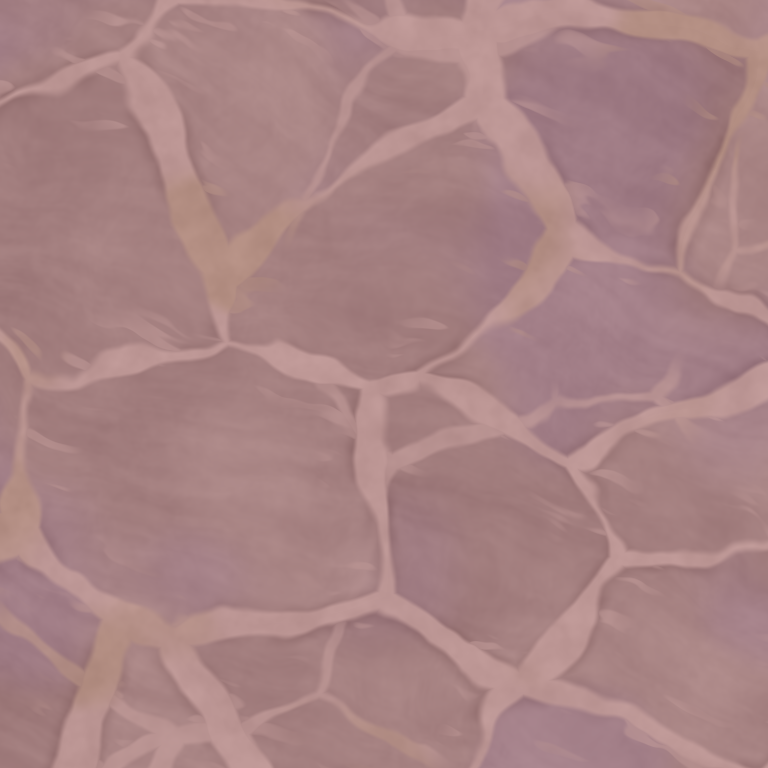
Give the GLSL for this texture, as a WebGL 2 fragment shader.

```glsl
#version 300 es
precision highp float;

uniform vec2 u_resolution;
out vec4 fragColor;

vec2 hash2(vec2 p) {
    vec3 q = fract(p.xyx * vec3(0.1031, 0.1030, 0.0973));
    q += dot(q, q.yzx + 33.33);
    return fract((q.xx + q.yz) * q.zy);
}

float noise(vec2 p) {
    vec2 cell = floor(p), f = fract(p);
    f = f * f * f * (f * (f * 6.0 - 15.0) + 10.0);
    float bottom = mix(hash2(cell).x, hash2(cell + vec2(1, 0)).x, f.x);
    float top = mix(hash2(cell + vec2(0, 1)).x, hash2(cell + vec2(1, 1)).x, f.x);
    return mix(bottom, top, f.y);
}

mat2 rotation(float angle) {
    float c = cos(angle), s = sin(angle);
    return mat2(c, s, -s, c);
}

float fbm(vec2 p, int octaves) {
    float sum = 0.0, total = 0.0, weight = 1.0;
    for (int i = 0; i < octaves; i++) {
        sum += weight * noise(p);
        total += weight;
        weight *= 0.55;
        p = rotation(0.6) * p * 2.03 + 17.3;
    }
    return sum / total;
}

vec2 warp(vec2 p, float frequency, float amount) {
    vec2 q = p * frequency;
    return p + amount * (vec2(fbm(q + 3.7, 2), fbm(q + 41.2, 2)) - 0.5);
}

// Distance to the nearest cell border (x) and the id of the cell (yz)
vec3 crackedCells(vec2 p, float jitter) {
    vec2 base = floor(p), nearest = vec2(0.0), nearestId = base;
    float best = 1e3;
    for (int y = -1; y <= 1; y++)
    for (int x = -1; x <= 1; x++) {
        vec2 id = base + vec2(x, y);
        vec2 offset = id + 0.5 + jitter * (hash2(id + 50.0) - 0.5) - p;
        float d = dot(offset, offset);
        if (d < best) { best = d; nearest = offset; nearestId = id; }
    }
    float border = 1e3;
    for (int y = -2; y <= 2; y++)
    for (int x = -2; x <= 2; x++) {
        vec2 id = nearestId + vec2(x, y);
        vec2 offset = id + 0.5 + jitter * (hash2(id + 50.0) - 0.5) - p;
        vec2 across = offset - nearest;
        if (dot(across, across) > 1e-4)
            border = min(border, dot(0.5 * (nearest + offset), normalize(across)));
    }
    return vec3(border, nearestId);
}

float band(float dist, float halfWidth, float softness) {
    return 1.0 - smoothstep(halfWidth - softness, halfWidth + softness, dist);
}

// Mottled stone with slanted streaks; every slab has its own tone and slant
vec3 stoneColor(vec2 p, vec2 slab) {
    const vec3 DARK = vec3(0.565, 0.420, 0.425);
    const vec3 LIGHT = vec3(0.715, 0.575, 0.570);
    const vec3 MAUVE_SHIFT = vec3(-0.012, -0.010, 0.026);
    vec2 variation = hash2(slab + 91.0);
    vec2 along = rotation(mix(0.1, 0.65, variation.y)) * p;
    float streaks = fbm(along * vec2(7.0, 42.0), 3) - 0.5;
    float clouds = fbm(p * 6.0 + variation * 9.0, 4) - 0.5;
    float grain = fbm(p * 75.0, 2) - 0.5;
    float tone = 0.55 + 0.26 * (variation.x - 0.5)
               + 0.55 * clouds + 0.32 * streaks + 0.14 * grain;
    float mauve = smoothstep(0.42, 0.70, fbm(p * 4.0 + 23.0, 2) + 0.2 * (variation.y - 0.5));
    return mix(DARK, LIGHT, clamp(tone, 0.0, 1.0)) + MAUVE_SHIFT * mauve;
}

vec3 veinColor(vec2 p) {
    const vec3 PINK = vec3(0.748, 0.598, 0.590);
    const vec3 OCHRE = vec3(0.705, 0.560, 0.510);
    vec3 color = mix(PINK, OCHRE, smoothstep(0.55, 0.72, fbm(p * 4.5 + 61.0, 2)));
    return color + 0.07 * (fbm(p * 32.0, 3) - 0.5);
}

void main() {
    const vec2 SLABS = vec2(2.9, 3.7);
    vec2 p = gl_FragCoord.xy / u_resolution;
    vec2 bent = warp(warp(p, 5.0, 0.07), 22.0, 0.013);

    // Main joints with uneven width
    vec3 slab = crackedCells(rotation(0.22) * bent * SLABS + 4.0, 0.95);
    float joint = slab.x / 3.3;
    float halfWidth = mix(0.004, 0.026, smoothstep(0.22, 0.78, fbm(p * 7.0 + 12.0, 2)));
    float vein = band(joint, halfWidth, 0.0045);

    // Finer cracks that fade in and out
    float crack = crackedCells(rotation(-0.5) * bent * 2.3 + 20.0, 0.9).x / 2.3;
    float crackMask = smoothstep(0.48, 0.62, fbm(p * 3.0 + 70.0, 2));
    vein = max(vein, 0.8 * crackMask * band(crack, 0.45 * halfWidth + 0.002, 0.004));

    // Pale slivers beside the joints
    vec2 slanted = rotation(0.35) * bent;
    float sliver = smoothstep(0.68, 0.80, fbm(slanted * vec2(13.0, 52.0) + 8.0, 2));
    vein = max(vein, 0.6 * sliver * band(joint, 0.055, 0.025));

    // Darkened slab rims
    float rim = band(joint, halfWidth + 0.008, 0.010) * smoothstep(0.45, 0.7, fbm(p * 9.0 + 35.0, 2));
    vec3 color = stoneColor(bent, slab.yz) - 0.055 * rim;
    color = mix(color, veinColor(p), 0.92 * vein);
    fragColor = vec4(clamp(color, 0.0, 1.0), 1.0);
}
```
